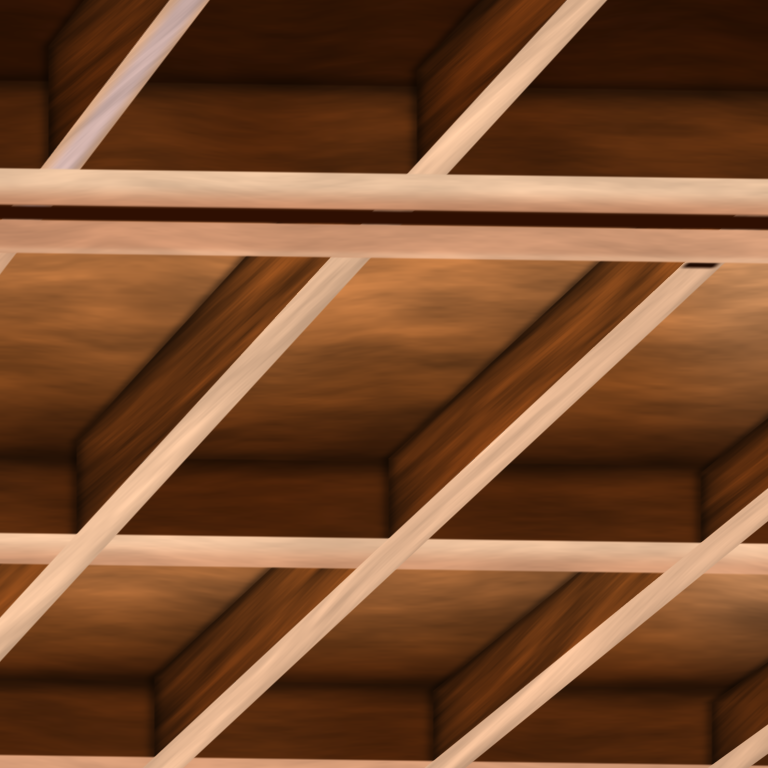
Write a WebGL 1 fragment shader that draws this texture.

```glsl
precision highp float;
// Coffered timber ceiling: slanting ribs crossing level beams over shaded wooden bays.
uniform vec2 u_resolution;

const float RIB_WIDTH = 0.052;
const float SIDE_WIDTH = 0.11;
const vec3 SOOT = vec3(0.12, 0.04, 0.005);
const vec3 UMBER = vec3(0.25, 0.11, 0.025);
const vec3 CHESTNUT = vec3(0.47, 0.26, 0.105);
const vec3 TAN = vec3(0.71, 0.45, 0.25);
const vec3 ROSE = vec3(0.79, 0.56, 0.42);
const vec3 CREAM = vec3(0.93, 0.77, 0.63);
const vec3 LILAC = vec3(0.78, 0.69, 0.71);

float hash(vec2 p) {
  p = fract(p * vec2(0.1031, 0.1137));
  p += dot(p, p.yx + 33.33);
  return fract((p.x + p.y) * p.x * 7.31);
}

float noise(vec2 p) {
  vec2 i = floor(p), f = fract(p);
  f = f * f * (3.0 - 2.0 * f);
  return mix(mix(hash(i), hash(i + vec2(1, 0)), f.x),
             mix(hash(i + vec2(0, 1)), hash(i + vec2(1, 1)), f.x), f.y);
}

// Wood fibres stretched along the first axis, centred on zero.
float grain(float along, float across) {
  vec2 p = vec2(along * 7.0, across * 45.0) + 60.0;
  p.y += 1.5 * noise(p * vec2(0.8, 0.15));
  float sum = 0.0, amp = 0.5;
  for (int i = 0; i < 4; i++) {
    sum += amp * (noise(p) - 0.5);
    p = p * 2.0 + 17.0;
    amp *= 0.6;
  }
  return sum;
}

float band(float v, float lo, float hi, float e) {
  return smoothstep(lo - e, lo + e, v) * (1.0 - smoothstep(hi - e, hi + e, v));
}

float crease(float d, float width) {
  return exp(-d * d / (width * width));
}

// Left edge of rib k at depth y; ribs converge downwards.
float ribLeft(float k, float y) {
  return 0.898 - 1.056 * (y - 0.323) + k * (0.462 - 0.15 * (y - 0.323));
}

float ribIndex(float x, float y) {
  return (x - ribLeft(0.0, y)) / (ribLeft(1.0, y) - ribLeft(0.0, y));
}

// One recess: sloping panel, back wall below it, and the rib's side face.
vec3 bay(vec2 p, float top, float bottom, float lit, float e) {
  float k = ceil(ribIndex(p.x, p.y));
  float left = ribLeft(k, p.y);
  float corner = max(left - SIDE_WIDTH, ribLeft(k, bottom));
  float knee = bottom - 0.1;
  float t = clamp((p.y - top) / (knee - top), 0.0, 1.0);
  float fibre = grain(p.x, p.y);
  float blotch = noise(p * 6.0 + 3.0);

  vec3 panel = mix(TAN, CHESTNUT, smoothstep(0.0, 0.75, t + 0.3 * (blotch - 0.5)));
  panel = mix(panel, UMBER, 0.85 * smoothstep(0.55, 1.0, t));
  panel = mix(panel, CREAM, 0.3 * smoothstep(0.78, 1.0, p.x) * (1.0 - t));
  panel *= 1.0 - 0.3 * crease(p.x - corner, 0.1) * blotch;
  panel = mix(mix(SOOT, UMBER, 0.3 + 0.5 * blotch), panel, lit);

  vec3 wall = mix(UMBER, CHESTNUT, 0.3 * blotch + 0.12 * (1.0 - lit));
  wall *= 0.8 + 0.25 * smoothstep(knee, knee + 0.04, p.y);
  vec3 col = mix(panel, wall, smoothstep(knee - e, knee + e, p.y));
  col *= 1.0 - 0.35 * crease(p.y - knee, 0.012);
  col *= 1.0 + 0.5 * fibre;

  float sideFibre = grain(p.y, p.x + 1.056 * p.y);
  vec3 side = mix(CHESTNUT, UMBER, 0.2 + 0.5 * t + 0.25 * (1.0 - lit));
  side *= 1.0 + 1.1 * sideFibre;
  side *= 0.75 + 0.4 * smoothstep(0.0, 0.06, p.x - corner);
  col = mix(col, side, smoothstep(-e, e, p.x - corner));
  return col * (1.0 - 0.4 * crease(p.x - corner, 0.009));
}

void main() {
  vec2 p = gl_FragCoord.xy / u_resolution;
  float e = max(1.0 / u_resolution.y, 0.0018);
  // Depth runs down the canvas; level timbers tilt slightly.
  p.y = 1.0 - p.y - 0.014 * p.x;

  vec3 col;
  if (p.y < 0.275) col = bay(p, -0.2, 0.205, 0.0, e);
  else if (p.y < 0.714) col = bay(p, 0.329, 0.694, 1.0, e);
  else col = bay(p, 0.734, 0.983, 0.85, e);

  // Lower beams pass behind the ribs.
  float fibre = grain(p.x, p.y);
  float lower = band(p.y, 0.694, 0.734, e) + smoothstep(0.983 - e, 0.983 + e, p.y);
  vec3 beam = mix(CREAM, ROSE, smoothstep(0.7, 0.73, p.y) * 0.7 + 0.15);
  col = mix(col, beam * (1.0 + 0.3 * fibre), lower);

  // Slanting ribs, paler or cooler from one to the next.
  float k = floor(ribIndex(p.x, p.y) + 0.3);
  float f = p.x - ribLeft(k, p.y);
  float upper = 1.0 - step(0.275, p.y);
  vec3 rib = mix(CREAM, ROSE, 0.2 + 0.4 * hash(vec2(k + 9.0, upper)));
  rib = mix(rib, LILAC, 0.7 * upper * step(k, -1.5) * band(f, 0.012, 0.045, 0.01));
  rib *= 1.0 - 0.12 * smoothstep(0.03, RIB_WIDTH, f);
  rib *= 1.0 + 0.35 * grain(p.y, p.x + 1.056 * p.y);
  col = mix(col, rib, band(f, 0.0, RIB_WIDTH, e));
  float openJoint = step(-0.5, k) * band(f, 0.004, 0.045, 0.006);
  col = mix(col, SOOT, openJoint * band(p.y, 0.329, 0.336, 0.003));

  // Double main beam with a dark groove.
  vec3 face = mix(CREAM, ROSE, smoothstep(0.235, 0.265, p.y));
  col = mix(col, face * (1.0 + 0.25 * fibre), band(p.y, 0.219, 0.267, e));
  col = mix(col, SOOT * 1.5, band(p.y, 0.267, 0.286, 2.0 * e));
  vec3 ledge = mix(ROSE, CREAM, 0.2 * p.x + 0.35 * crease(p.y - 0.326, 0.005));
  col = mix(col, ledge * (1.0 + 0.3 * fibre), band(p.y, 0.286, 0.329, e));

  gl_FragColor = vec4(clamp(col, 0.0, 1.0), 1.0);
}
```
